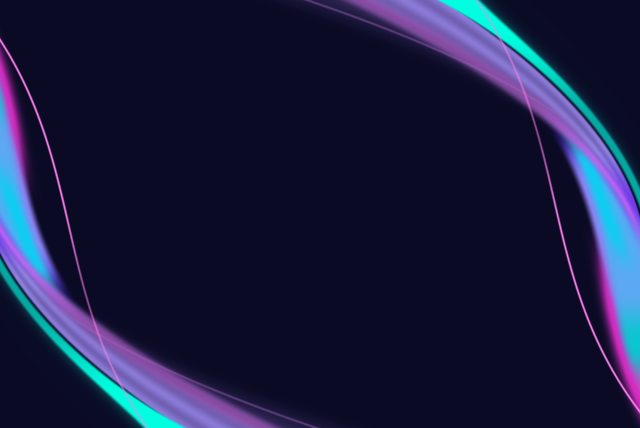
This background is drawn by a Shadertoy shader. Its source:

```glsl
// Signed distance to x = k.x + k.y*y + k.z*y*y, positive on the outer side.
float bendDistance(vec2 p, vec3 k) {
    float y = min(p.y, 0.6);
    float slope = k.y + 2.0 * k.z * y;
    return (p.x - k.x - (k.y + k.z * y) * y) / length(vec2(1.0, slope));
}

// Signed distance to an S-curve through c with a linear and a cubic term.
float waveDistance(vec2 p, vec2 c, float a, float b) {
    float u = p.y - c.y;
    return (p.x - c.x - a * u - b * u * u * u) / length(vec2(1.0, a + 3.0 * b * u * u));
}

float bell(float d, float width) {
    return exp(-d * d / (width * width));
}

float stroke(float d, float halfWidth, float soft) {
    return 1.0 - smoothstep(halfWidth - soft, halfWidth + soft, abs(d));
}

// Broad blue ribbon with a cyan core and a magenta rim.
vec3 lowerRibbon(vec3 col, vec2 p, float outer) {
    float d = waveDistance(p, vec2(1.418, 0.664), 0.2, 1.18);
    float inside = 1.0 - smoothstep(-0.003, 0.003, outer);
    float start = smoothstep(0.27, 0.38, p.y) * inside;
    float late = smoothstep(0.52, 0.74, p.y);

    col = mix(col, vec3(0.45, 0.14, 0.5), 0.6 * late * smoothstep(-0.035, 0.005, d) * inside);
    vec3 body = mix(vec3(0.36, 0.66, 0.95), vec3(0.03, 0.78, 0.82), smoothstep(0.68, 0.8, p.y));
    body = mix(body, vec3(0.74, 0.32, 0.74), smoothstep(0.81, 0.92, p.y));
    float core = waveDistance(p, vec2(1.377, 0.381), 0.38, 0.0);
    body = mix(body, vec3(0.02, 0.82, 0.95), 0.9 * bell(core, 0.02) * (1.0 - smoothstep(0.53, 0.66, p.y)));
    vec3 rim = mix(vec3(0.25, 0.12, 0.7), vec3(0.55, 0.5, 0.95), smoothstep(0.3, 0.43, p.y));
    body = mix(rim, body, smoothstep(0.005, 0.032, d + 0.02 * late));
    col = mix(col, body, start * smoothstep(-0.008, 0.012, d));
    return mix(col, vec3(0.87, 0.16, 0.77), 0.9 * late * bell(d - 0.002, 0.014) * inside);
}

// Lavender sheet with lengthwise streaks between its pink fold and outer edge.
vec3 upperRibbon(vec3 col, vec2 p, float fold, float outer, float px) {
    float fade = 1.0 - smoothstep(0.48, 0.6, p.y);
    float across = clamp(fold / max(fold - outer, 0.001), 0.0, 1.0);
    float streak = 0.5 + 0.5 * cos(across * 13.0 + 2.0 * p.y);
    vec3 sheet = mix(vec3(0.47, 0.40, 0.74), vec3(0.58, 0.51, 0.89), streak);
    sheet = mix(sheet, vec3(0.45, 0.19, 0.92), smoothstep(0.34, 0.48, p.y));
    float mask = smoothstep(-0.024, 0.006, fold) * (1.0 - smoothstep(-px, 2.0 * px, outer));
    col = mix(col, sheet, 0.93 * fade * mask);

    float low = smoothstep(0.2, 0.4, p.y);
    vec3 pink = mix(vec3(0.54, 0.27, 0.61), vec3(0.75, 0.4, 0.95), low);
    return mix(col, pink, 0.85 * fade * bell(fold, mix(0.016, 0.008, low)));
}

void mainImage(out vec4 fragColor, in vec2 fragCoord) {
    float px = 1.0 / iResolution.y;
    vec2 p = fragCoord / iResolution.xy * vec2(1.5, 1.0);

    // Half-turn symmetry; y then runs downward along the wave.
    bool rightSide = p.x - 0.7305 + 0.3 * (p.y - 0.5) > 0.0;
    p = rightSide ? vec2(p.x, 1.0 - p.y) : vec2(1.461 - p.x, p.y);

    float outer = bendDistance(p, vec3(1.035, 1.55, -1.254));
    float fold = bendDistance(p, vec3(0.844, 2.07, -1.6));
    float thin = bendDistance(p, vec3(0.719, 2.95, -2.816));
    float teal = bendDistance(p, vec3(1.074, 1.45, -1.142));

    vec3 col = vec3(0.041, 0.041, 0.143);

    // Haze and faint thread beside the fold
    float early = 1.0 - smoothstep(0.24, 0.36, p.y);
    float haze = smoothstep(-0.045, 0.03, thin) * (1.0 - smoothstep(-0.01, 0.02, fold));
    col = mix(col, vec3(0.33, 0.27, 0.53), 0.4 * haze * early);

    col = lowerRibbon(col, p, outer);
    col = upperRibbon(col, p, fold, outer, px);
    col = mix(col, vec3(0.62, 0.38, 0.74), 0.45 * early * stroke(thin, 0.0025, px));

    // Teal cord, tapering away from the top
    float cordWidth = 0.008 + 0.019 * exp(-12.0 * p.y);
    vec3 cord = mix(vec3(0.0, 1.0, 0.88), vec3(0.02, 0.66, 0.63), smoothstep(0.06, 0.3, p.y));
    float glow = exp(-max(abs(teal) - cordWidth, 0.0) / 0.009) * step(0.0, teal);
    col = mix(col, cord, 0.3 * glow);
    col = mix(col, cord, stroke(teal, cordWidth, 0.002 + px));

    // Fine pink line crossing the ribbons
    float line = waveDistance(p, vec2(1.299, 0.469), 0.23, 0.729);
    float strength = mix(0.55, 1.0, smoothstep(0.3, 0.55, p.y));
    col = mix(col, vec3(1.0, 0.5, 0.93), strength * stroke(line, 0.0022, px));

    fragColor = vec4(col, 1.0);
}
```
